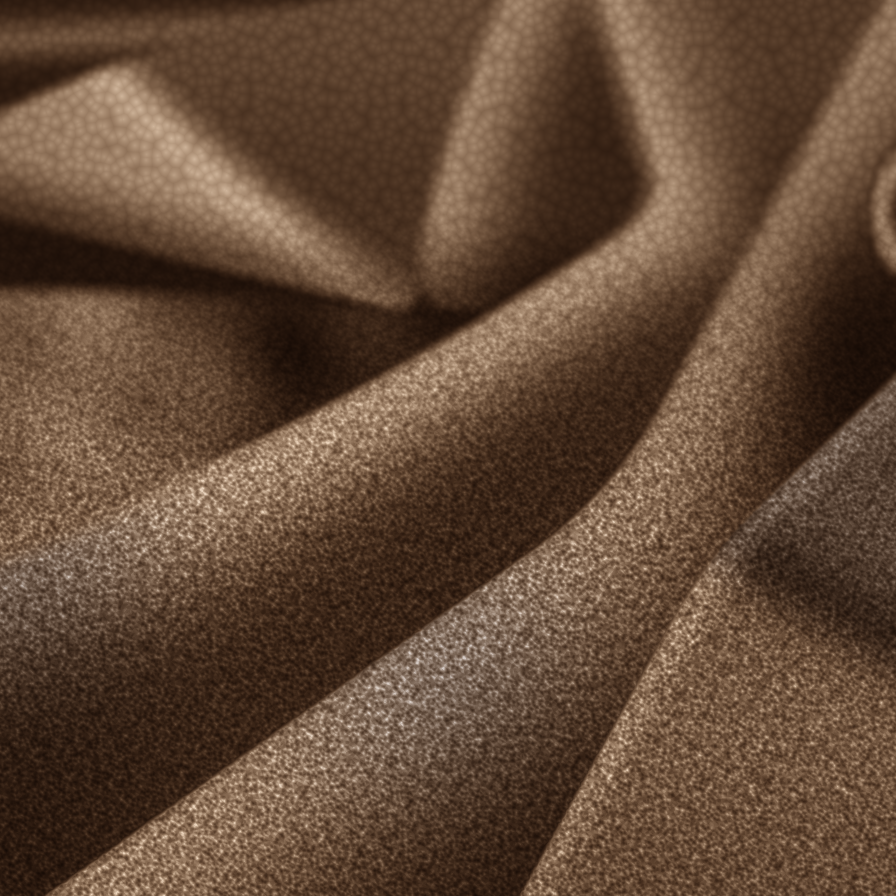
Give the GLSL for this texture, as a Shadertoy shader.

```glsl
// Soft brown felt in deep diagonal folds, sharp in front and blurred behind.
// Folds are layered back to front as signed distances with a rounded falloff;
// stretched cellular noise gives the nap, and one tone curve the colour.
#define FINE_CELLS 185.0
#define COARSE_CELLS 85.0
#define NAP_DEPTH 1.0
#define FUZZ 0.003
#define FRONT_BLUR 0.002
#define BACK_BLUR 0.012
#define COOL_TINT vec3(0.88, 0.95, 1.08)
#define EXPOSURE 1.0

vec2 hash2(vec2 p) {
    vec3 q = fract(vec3(p.xyx) * vec3(0.1031, 0.1030, 0.0973));
    q += dot(q, q.yzx + 33.33);
    return fract((q.xx + q.yz) * q.zy);
}

// Distance to the nearest scattered cell centre.
float cellular(vec2 p) {
    vec2 cell = floor(p), f = fract(p);
    float nearest = 4.0;
    for (int k = 0; k < 9; k++) {
        vec2 o = vec2(k % 3 - 1, k / 3 - 1);
        vec2 r = o + hash2(cell + o) - f;
        nearest = min(nearest, dot(r, r));
    }
    return sqrt(nearest);
}

float smoothMin(float a, float b, float k) {
    float h = max(k - abs(a - b), 0.0) / k;
    return min(a, b) - h * h * k * 0.25;
}
float smoothMax(float a, float b, float k) { return -smoothMin(-a, -b, k); }
float bell(float x, float width) { return exp(-x * x / (width * width)); }

// Brightness across a rounded fold, from its lit ridge to its valley.
float roll(float d, float peak, float valley, float width) {
    float body = mix(valley, peak, bell(max(d - 0.012, 0.0), width));
    return body * mix(0.86, 1.0, smoothstep(0.0, 0.018, d));
}

float cover(float below, float above, float d, float blur) {
    return mix(below, above, smoothstep(-blur, blur, d));
}

// Tone of the cloth; cool receives the strength of the grey sheen.
float drape(vec2 p, float blur, out float cool) {
    float x = p.x, y = p.y;

    // Far folds, and a lit sheet below a dark hollow
    float tone = 0.17 + 0.24 * bell(y - 0.955 - 0.05 * x, 0.024);
    float sheet = 0.17 + 0.30 * (1.0 - smoothstep(0.13, 0.35, x + 0.25 * (y - 0.55)));
    sheet += 0.06 * sin(31.0 * x + 17.0 * y) * sin(23.0 * y - 9.0 * x);
    float hollow = cover(0.13, sheet, 0.676 - y - 0.12 * x * x, 0.014);
    tone = mix(hollow, tone, smoothstep(0.78, 0.82, y));

    // Hanging pocket: bright outer cloth, shaded inside
    float top = (0.875 + 0.45 * x - 0.3 * x * x - y) * 0.93;
    float hem = (y - 0.757 + 0.235 * x) * 0.97;
    float q = y - 0.69;
    float wall = (x - 0.462 - 0.15 * q - 0.5 * q * q) * 0.95;
    float pocket = smoothMin(smoothMin(top, hem, 0.02), 0.01 - wall, 0.04);
    float lip = (x - 0.18) * 0.65 + (y - 0.9) * 0.76 + 0.02 * sin(6.0 * x);
    float outer = 0.36 + 0.27 * smoothstep(0.0, 0.08, hem) - 0.1 * smoothstep(0.0, 0.25, -lip);
    outer += 0.1 * bell(lip + 0.01, 0.03);
    float inner = 0.28 + 0.1 * smoothstep(0.76, 1.0, y);
    tone = cover(tone, mix(outer, inner, smoothstep(-0.02, 0.045, lip)), pocket, blur);

    // Upright ridge beside the pocket
    float upright = smoothMin(wall, y - 0.655, 0.06);
    float uprightTone = roll(wall, 0.6, 0.21, 0.075) * mix(0.5, 1.0, smoothstep(0.65, 0.77, y));
    tone = cover(tone, uprightTone, upright, blur);

    // Middle ridge, turning upwards at its right end
    float slope = (0.388 + 0.36 * x + 0.22 * x * x - y) * 0.87;
    float bend = (x - 0.755 + 0.32 * max(y - 0.8, 0.0)) * 0.97 + 0.03;
    float middle = smoothMax(slope, bend, 0.035);
    float middleTone = roll(middle, 0.64, 0.215, mix(0.115, 0.078, smoothstep(0.1, 0.7, x)));
    middleTone += 0.1 * smoothstep(0.75, 0.95, y) * smoothstep(0.05, 0.12, middle);
    middleTone *= mix(0.77, 1.0, smoothstep(0.0, 0.28, x));
    tone = cover(tone, middleTone, middle, blur + 0.015 * smoothstep(0.74, 0.86, y));
    cool = smoothstep(0.0, 0.03, middle) * bell(length(p - vec2(0.02, 0.33)), 0.16);

    // Long ridge across the centre
    float low = (x - 0.05 - 1.41 * y) * 0.578;
    float high = (x - 0.44 - 0.543 * y) * 0.879;
    float ridge = smoothMax(low, high, 0.05);
    float ridgeTone = roll(ridge, 0.56, 0.15, mix(0.175, 0.1, smoothstep(0.2, 0.6, y)));
    float pit = bell(length((p - vec2(0.96, 0.6)) * vec2(1.0, 0.6)), 0.08);
    tone = cover(tone, mix(ridgeTone, 0.09, 0.8 * pit), ridge, blur);
    cool = cover(cool, bell(length(p - vec2(0.5, 0.24)), 0.16), ridge, blur);

    // Small curled edge at the far right
    float curl = length((p - vec2(1.01, 0.765)) * vec2(1.0, 0.55)) - 0.041;
    tone = cover(tone, 0.16 + 0.4 * bell(curl + 0.014, 0.014), -curl, 0.005);

    // Nearest fold with a shaded crease
    float steep = (x - 0.58 - 0.555 * y) * 0.874;
    float shallow = (x - 0.395 - 1.04 * y) * 0.693;
    float near = smoothMin(steep, shallow, 0.025);
    float crease = (y - 0.375 + 0.575 * (x - 0.8)) * 0.87;
    float nearTone = mix(0.44, 0.36, smoothstep(-0.03, 0.03, crease));
    nearTone -= 0.14 * bell(crease - 0.02, 0.05) * smoothstep(0.77, 0.86, x);
    nearTone += 0.12 * bell(near - 0.012, 0.02) - 0.06 * smoothstep(0.2, 0.0, y);
    tone = cover(tone, nearTone, near, blur);
    cool = cover(cool, smoothstep(-0.04, 0.04, crease), near, blur);
    return tone;
}

void mainImage(out vec4 fragColor, in vec2 fragCoord) {
    vec2 p = fragCoord / iResolution.xy;
    float focus = 1.0 - smoothstep(0.35, 0.85, p.y);

    // Felted nap from crossed fibres, crisper where the cloth is in focus
    vec2 grain = mat2(0.8, 0.6, -0.6, 0.8) * p;
    float fine = cellular(grain * FINE_CELLS * vec2(0.8, 1.2)) - cellular(grain.yx * FINE_CELLS + 31.0);
    float coarse = cellular(grain * COARSE_CELLS + 7.0) - 0.48;
    float nap = mix(0.25 * coarse, 0.6 * fine + 0.4 * coarse, focus);

    float cool;
    float blur = mix(BACK_BLUR, FRONT_BLUR, focus);
    float tone = drape(p + FUZZ * focus * vec2(fine, -coarse), blur, cool);
    tone = clamp(tone * EXPOSURE * exp(-NAP_DEPTH * nap), 0.03, 0.92);

    // Warm shadows rising to pale tan
    vec3 color = vec3(tone, 0.92 * pow(tone, 1.25), 0.83 * pow(tone, 1.5));
    fragColor = vec4(color * mix(vec3(1.0), COOL_TINT, 0.8 * cool), 1.0);
}
```
